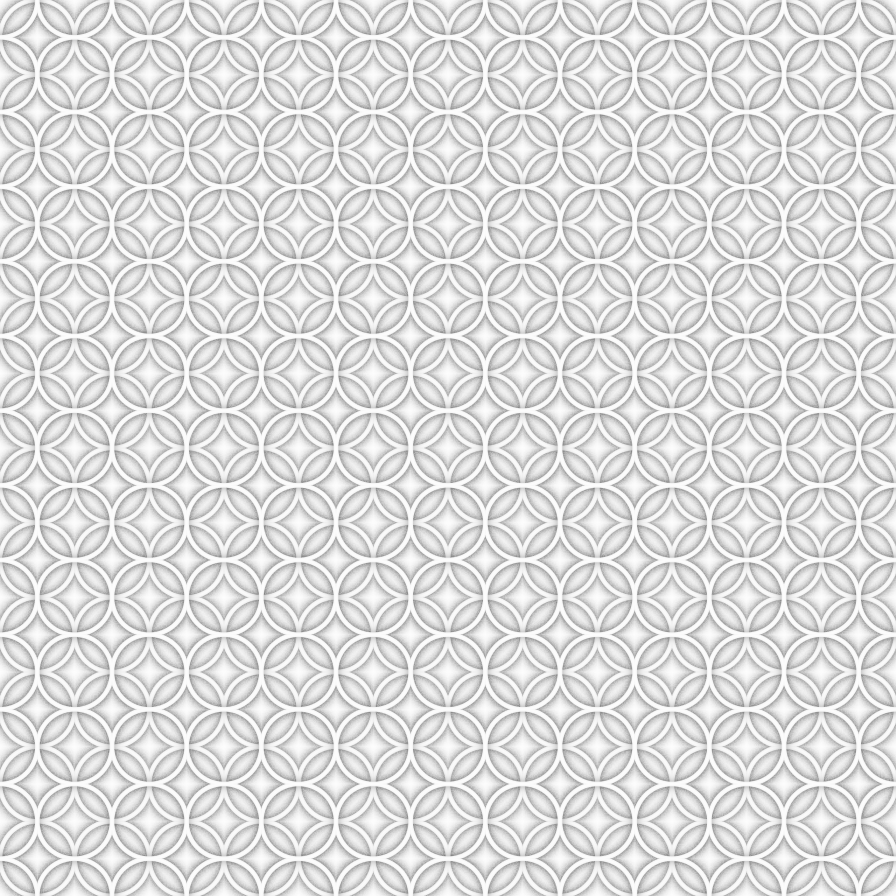
Write a WebGL 2 fragment shader that draws this pattern.

```glsl
#version 300 es
precision highp float;
// Two offset lattices of embossed white rings, interlaced into petals with tight grey shadows.
uniform vec2 u_resolution;
out vec4 fragColor;

float hash(vec2 p) {
    vec3 q = fract(p.xyx * vec3(0.1031, 0.1030, 0.0973));
    q += dot(q, q.yzx + 33.33);
    return fract((q.x + q.y) * q.z);
}

// Distance to the edge of the nearest ring around whole-number centres.
float ringDistance(vec2 p) {
    vec2 local = p - floor(p + 0.5);
    return abs(length(local) - 0.5) - 0.031;
}

// Darkness beside a ring, strongest against its edge.
float shadow(float d, float strength) {
    return strength * exp(-pow(max(d, 0.0) / 0.063, 1.25));
}

float coverage(float d, float pixel) {
    return 1.0 - smoothstep(-0.7 * pixel, 0.7 * pixel, d);
}

void main() {
    vec2 uv = gl_FragCoord.xy / u_resolution;
    vec2 p = uv * 12.0;
    float pixel = 12.0 / min(u_resolution.x, u_resolution.y);
    float upper = ringDistance(p);
    float lower = ringDistance(p + 0.5);
    float upperShadow = shadow(upper, 0.36);
    float lowerShadow = shadow(lower, 0.32);

    // Ground: overlapping shadows merge rather than multiply.
    float shade = 1.0 - max(upperShadow, lowerShadow) - 0.35 * min(upperShadow, lowerShadow);

    // Fine grain that shows only in the shadows.
    float grain = hash(floor(uv * 768.0)) - 0.5;
    shade += grain * 0.25 * (1.0 - shade);

    // Lower rings, partly shaded by the upper ones.
    float lowerTone = 0.985 - 0.03 * smoothstep(-0.031, 0.0, lower) - 0.5 * upperShadow;
    shade = mix(shade, lowerTone, coverage(lower, pixel));

    // Upper rings.
    float upperTone = 0.99 - 0.025 * smoothstep(-0.031, 0.0, upper);
    shade = mix(shade, upperTone, coverage(upper, pixel));

    fragColor = vec4(vec3(clamp(shade, 0.0, 1.0)), 1.0);
}
```
